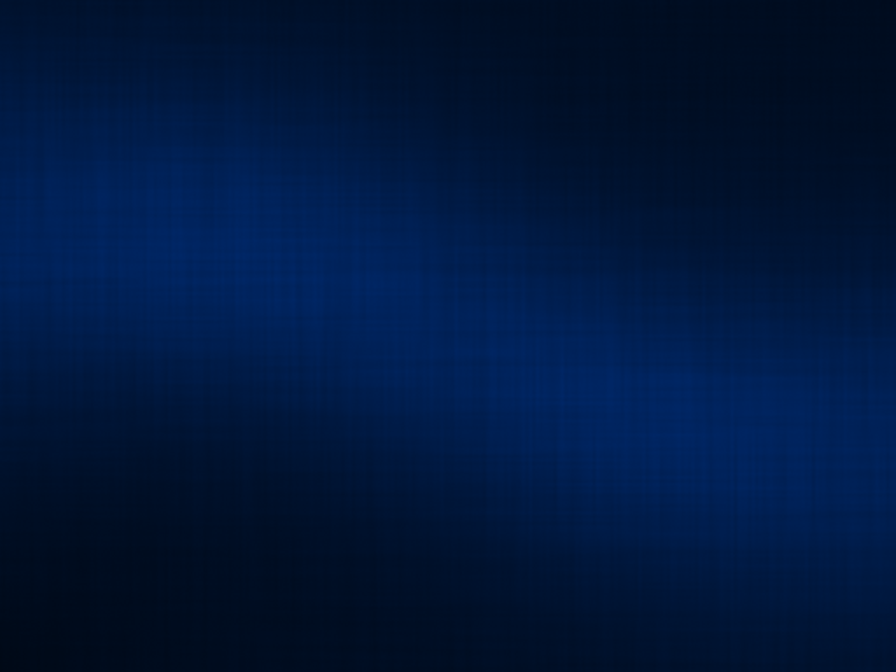
Give the GLSL for this background, as a Shadertoy shader.

```glsl
// Draws a dark blue woven cloth crossed by a soft, S-shaped band of light.

float hash(vec2 p) {
    vec3 q = fract(vec3(p.xyx) * 0.1031);
    q += dot(q, q.yzx + 33.33);
    return fract((q.x + q.y) * q.z);
}

float valueNoise(vec2 p) {
    vec2 cell = floor(p);
    vec2 f = fract(p);
    f = f * f * (3.0 - 2.0 * f);
    float low = mix(hash(cell), hash(cell + vec2(1.0, 0.0)), f.x);
    float high = mix(hash(cell + vec2(0.0, 1.0)), hash(cell + 1.0), f.x);
    return mix(low, high, f.y);
}

// Fine and coarse threads running along the y axis, centred on zero
float threads(vec2 p) {
    float fine = valueNoise(p * vec2(190.0, 7.0));
    float medium = valueNoise(p * vec2(85.0, 4.0) + 41.0);
    float coarse = valueNoise(p * vec2(28.0, 2.5) + 87.0);
    return 0.5 * fine + 0.3 * medium + 0.2 * coarse - 0.5;
}

// Brightness of the band that falls from upper left to lower right
float lightBand(vec2 uv) {
    float centre = mix(0.645, 0.345, smoothstep(0.15, 0.9, uv.x));
    float offset = (uv.y - centre) / 0.2;
    float band = exp(-0.5 * offset * offset);

    // Two brighter pools, dimming toward the side edges
    vec2 leftPool = (uv - vec2(0.27, 0.61)) / vec2(0.24, 0.22);
    vec2 rightPool = (uv - vec2(0.72, 0.38)) / vec2(0.22, 0.22);
    float pools = exp(-dot(leftPool, leftPool)) + exp(-dot(rightPool, rightPool));
    return band * (0.78 + 0.2 * pools);
}

void mainImage(out vec4 fragColor, in vec2 fragCoord) {
    vec2 uv = fragCoord / iResolution.xy;
    vec2 p = fragCoord / iResolution.y;

    // Base gradient from shadow to lit cloth
    vec3 shadow = vec3(0.0, 0.053, 0.135);
    vec3 litBlue = vec3(0.0, 0.148, 0.392);
    vec3 color = mix(shadow, litBlue, lightBand(uv));

    // Deeper shade in the lower left corner and a little in the upper right
    color *= 1.0 - 0.35 * exp(-4.5 * length(uv));
    color *= 1.0 - 0.12 * exp(-4.0 * length(uv - 1.0));

    // Crossed threads of the weave
    float weave = threads(p) + 0.8 * threads(p.yx + 13.0);
    color *= 1.0 + 0.16 * weave;

    // Faint grain against banding
    color += (hash(floor(uv * vec2(512.0, 384.0))) - 0.5) / 255.0;
    fragColor = vec4(clamp(color, 0.0, 1.0), 1.0);
}
```
